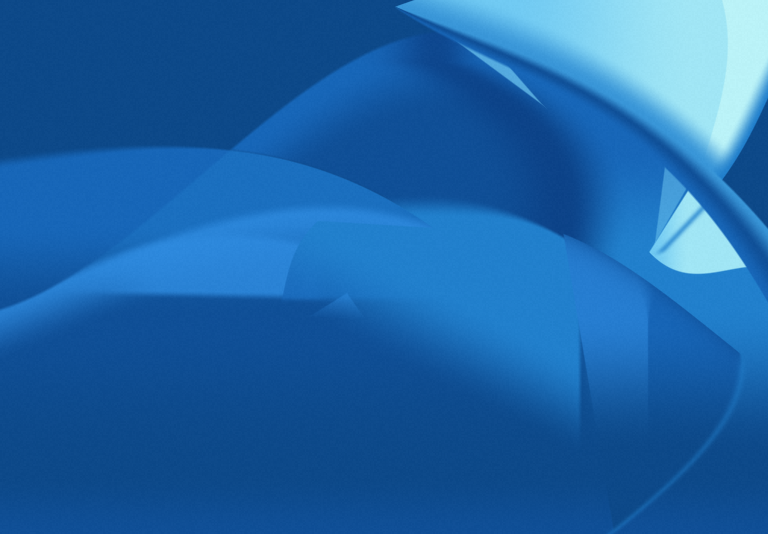
Reproduce this background procedurally as a Shadertoy shader.

```glsl
// Blue backdrop of translucent folded sheets with a bright cyan sail at the upper right.
const vec2 CANVAS = vec2(7.68, 5.32);
const vec3 NAVY = vec3(0.05, 0.285, 0.535);
const vec3 SHADE = vec3(0.045, 0.25, 0.52);
const vec3 DEEP = vec3(0.06, 0.31, 0.59);
const vec3 AZURE = vec3(0.09, 0.40, 0.72);
const vec3 TEAL = vec3(0.13, 0.50, 0.80);
const vec3 SKY = vec3(0.18, 0.54, 0.87);
const vec3 CYAN = vec3(0.44, 0.79, 0.95);
const vec3 ICE = vec3(0.63, 0.90, 0.96);

// Soft step: 1 where the signed distance d is inside
float edge(float d, float soft) { return smoothstep(-soft, soft, d); }

float bell(float d) { return exp(-d * d); }

// Cubic through four points with inputs x and values y
float curve(float t, vec4 x, vec4 y) {
  vec3 d1 = (y.yzw - y.xyz) / (x.yzw - x.xyz);
  vec2 d2 = (d1.yz - d1.xy) / (x.zw - x.xy);
  float d3 = (d2.y - d2.x) / (x.w - x.x);
  return y.x + (t - x.x) * (d1.x + (t - x.y) * (d2.x + (t - x.z) * d3));
}

// Signed distance to the right of the line a-b
float side(vec2 p, vec2 a, vec2 b) {
  vec2 e = normalize(b - a);
  return dot(p - a, vec2(e.y, -e.x));
}

// Filled triangle with clockwise corners
float triangle(vec2 p, vec2 a, vec2 b, vec2 c, float soft) {
  return edge(min(side(p, a, b), min(side(p, b, c), side(p, c, a))), soft);
}

float hash(vec2 cell) {
  vec3 h = fract(cell.xyx * 0.1031);
  h += dot(h, h.yzx + 33.33);
  return fract((h.x + h.y) * h.z);
}

// Dome, hill and central sheet
vec3 leftFolds(vec3 col, vec2 p, float aa) {
  float hill = curve(p.x, vec4(0, 1.5, 2.8, 4.3), vec4(3.7, 3.85, 3.74, 3.07));
  float rim = curve(min(p.x, 4.6), vec4(0.45, 2.3, 3.4, 4.5), vec4(2.42, 3.82, 4.64, 5.01)) - p.y;
  float fold = p.x - curve(clamp(p.y, 2.8, 4.7), vec4(2.8, 3.4, 4.1, 4.6), vec4(5.8, 5.85, 5.5, 4.8));
  float inDome = edge(rim, 0.025);

  // Dome with a light rim, a dark crease and light beyond it
  vec3 dome = mix(AZURE, DEEP, smoothstep(0.1, 0.8, rim));
  dome = mix(dome, SHADE, 0.8 * bell(2.45 * (fold + 0.25)));
  col = mix(col, dome, inDome * edge(p.y - max(hill, 2.8), 0.03));
  vec3 beyond = mix(AZURE, TEAL, smoothstep(3.9, 2.8, p.y));
  col = mix(col, beyond, edge(fold - 0.15, 0.3) * smoothstep(0.8, 2.3, p.y));

  // Central sheet, fading downwards
  float top = curve(p.x, vec4(3.5, 4.3, 5.0, 5.75), vec4(3.25, 3.27, 3.2, 2.88));
  float fade = smoothstep(0.0, 1.0, p.y - 2.05 + 0.5 * (p.x - 3.2));
  float sheet = edge(top - p.y, mix(0.12, 0.025, smoothstep(4.3, 5.6, p.x)));
  sheet *= edge(p.x - 3.3, 0.3) * edge(5.8 - p.x, 0.03);
  col = mix(col, TEAL, sheet * fade);

  // Hill, brighter under the dome
  float inHill = edge(hill - p.y, mix(0.07, aa, smoothstep(0.0, 2.8, p.x))) * edge(4.4 - p.x, 0.1);
  col = mix(col, mix(AZURE, TEAL, 0.35 * inDome), inHill * smoothstep(2.15, 3.1, p.y));
  float stripe = curve(p.x, vec4(1, 2, 3, 4.2), vec4(2.7, 3.05, 3.24, 3.1)) - p.y;
  col = mix(col, SKY, 0.85 * inHill * inDome * edge(stripe, 0.07) * smoothstep(0.6, 0.0, stripe));

  // Pale lobe with a flat lower edge
  float lobe = curve(p.x, vec4(0.45, 1.5, 2.3, 3), vec4(2.42, 2.87, 2.97, 2.9)) - p.y;
  lobe = edge(lobe, 0.06) * edge(p.y - 2.42 + 0.02 * p.x, 0.045) * edge(3.2 - p.x, 0.1);
  col = mix(col, SKY, 0.85 * lobe * smoothstep(0.3, 1.7, p.x));

  // Crisp left end of the sheet and a small flap
  float left = curve(p.y, vec4(2.35, 2.6, 2.9, 3.12), vec4(2.82, 2.88, 3, 3.18));
  float front = edge(p.x - left, aa) * edge(3.31 - 0.06 * p.x - p.y, aa);
  front *= edge(p.y - 2.34, 0.05) * edge(4.5 - p.x, 0.2);
  col = mix(col, mix(AZURE, TEAL, fade), front * mix(0.85, 1.0, fade));
  float flap = triangle(p, vec2(3.1, 2.17), vec2(3.47, 2.4), vec2(3.66, 2.13), aa);
  return mix(col, SKY, 0.5 * flap * smoothstep(2.1, 2.4, p.y));
}

// Folded panel at the lower right
vec3 rightPanel(vec3 col, vec2 p, float aa) {
  float top = curve(p.x, vec4(5.8, 6.4, 7, 7.4), vec4(2.92, 2.57, 2.12, 1.8)) - p.y;
  float right = curve(p.y, vec4(0, 0.7, 1.2, 1.8), vec4(6.1, 6.9, 7.28, 7.4)) - p.x;
  float left = p.x - 5.65 - 0.17 * (2.9 - p.y);
  vec3 lit = mix(AZURE, SKY, 0.65 * edge(6.48 - p.x, aa + 0.1 * smoothstep(2.1, 2.5, p.y)));
  vec3 panel = mix(NAVY, lit, smoothstep(0.8, 2.2, p.y));
  panel = mix(panel, DEEP, 0.6 * exp(-9.0 * max(top, 0.0)));
  col = mix(col, panel, edge(top, aa) * edge(right, 0.02) * edge(left, aa));
  return mix(col, TEAL, 0.4 * bell(right / 0.04) * smoothstep(1.85, 1.6, p.y));
}

// Bright sail, its rolled rim and the pale tip beneath
vec3 sail(vec3 col, vec2 p, float aa) {
  float upper = curve(p.x, vec4(3.95, 5.4, 6.6, 7.2), vec4(5.26, 4.72, 4.05, 3.55));
  float lower = curve(p.x, vec4(3.95, 5.4, 6.6, 7.47), vec4(5.25, 4.5, 3.7, 2.65));
  float start = edge(p.x - 3.95, aa) * edge(5.25 + 0.35 * (p.x - 3.95) - p.y, aa);
  col = mix(col, CYAN, 0.7 * triangle(p, vec2(4.4, 5.03), vec2(4.85, 4.93), vec2(5.42, 4.28), aa));
  col = mix(col, CYAN, 0.5 * triangle(p, vec2(6.65, 3.66), vec2(6.87, 3.45), vec2(6.55, 2.9), aa));
  float base = curve(p.x, vec4(6.5, 6.75, 7.1, 7.47), vec4(2.8, 2.63, 2.6, 2.66));
  float tip = edge(side(p, vec2(6.5, 2.82), vec2(6.9, 3.45)), aa) * edge(p.y - base, aa);
  col = mix(col, mix(CYAN, ICE, smoothstep(6.5, 6.9, p.x)), tip);
  float cleft = bell(side(p, vec2(6.6, 2.8), vec2(7.05, 3.27)) / 0.03);
  col = mix(col, TEAL, 0.7 * tip * cleft * edge(p.y - 2.8, 0.04));

  // Rolled rim
  vec3 glow = mix(TEAL, CYAN, 0.3);
  float across = (upper - p.y) / max(upper - lower, 0.02);
  vec3 roll = mix(glow, DEEP, smoothstep(0.0, 0.5, across));
  roll = mix(roll, AZURE, smoothstep(0.4, 1.0, across));
  col = mix(col, roll, start * edge(p.y - lower, 0.02));

  // Sail surface with a pale right part
  float right = curve(p.y, vec4(3.5, 3.9, 4.3, 4.6), vec4(7.2, 7.46, 7.66, 7.8)) - p.x;
  float seam = curve(p.y, vec4(3.7, 4.1, 4.7, 5.32), vec4(7.03, 7.15, 7.27, 7.22));
  vec3 face = mix(CYAN, ICE, smoothstep(5.0, 7.0, p.x));
  face = mix(face, vec3(0.73, 0.95, 0.97), edge(p.x - seam, aa));
  face = mix(glow, face, smoothstep(0.0, 0.4, p.y - upper));
  face = mix(TEAL, face, smoothstep(0.0, 0.22, right));
  return mix(col, mix(NAVY, face, edge(right, aa)), start * edge(p.y - upper, 0.02));
}

void mainImage(out vec4 fragColor, in vec2 fragCoord) {
  vec2 p = fragCoord / iResolution.xy * CANVAS;
  float aa = CANVAS.y / iResolution.y;
  vec3 col = mix(NAVY, DEEP, bell((p.y - 2.1) / 0.8));
  col = mix(col, DEEP, smoothstep(0.6, 0.0, p.y));
  col = sail(rightPanel(leftFolds(col, p, aa), p, aa), p, aa);
  col += 0.014 * (hash(floor(p * 66.0)) - 0.5); // fine grain
  fragColor = vec4(col, 1.0);
}
```
